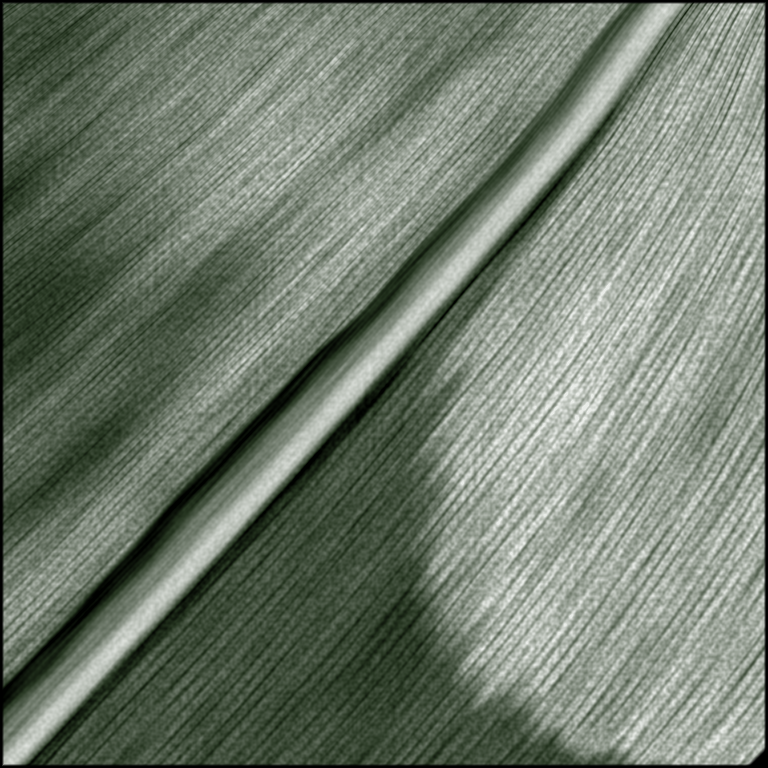
Reproduce this texture procedurally as a Shadertoy shader.

```glsl
// Macro view of a leaf: a pale midrib crosses the blade diagonally, with fine veins
// fanning out on both sides. Vein coordinates are offsets from the curved rib, rescaled
// with height; soft elliptical glows shade the blade and gradient noise adds grain.

const float TAU = 6.2831853;

vec2 gradientAt(vec2 cell) {
    float h = fract(sin(dot(cell, vec2(127.1, 311.7))) * 43758.5);
    return vec2(cos(TAU * h), sin(TAU * h));
}

// Gradient noise, roughly -0.7 to 0.7
float gradientNoise(vec2 p) {
    vec2 i = floor(p), f = fract(p);
    vec2 u = f * f * f * (f * (f * 6.0 - 15.0) + 10.0);
    vec2 e = vec2(0.0, 1.0);
    float a = dot(gradientAt(i), f);
    float b = dot(gradientAt(i + e.yx), f - e.yx);
    float c = dot(gradientAt(i + e.xy), f - e.xy);
    float d = dot(gradientAt(i + e.yy), f - e.yy);
    return mix(mix(a, b, u.x), mix(c, d, u.x), u.y);
}

// Soft ellipse with its long axis along a given angle
float glow(vec2 p, vec2 center, vec2 radius, float angle) {
    float c = cos(angle), s = sin(angle);
    vec2 q = mat2(c, -s, s, c) * (p - center) / radius;
    return exp(-dot(q, q));
}

float bell(float x, float width) {
    return exp(-x * x / (width * width));
}

float ribCenter(float y) {
    return y * (0.95 - 0.06 * y) - 0.018 * smoothstep(0.8, 1.0, y);
}

// Broad light and shade of the upper left blade
float leftShade(vec2 p) {
    const float A = 0.72;
    float t = 0.44;
    t += 0.19 * glow(p, vec2(0.33, 0.78), vec2(0.22, 0.13), A);
    t += 0.12 * glow(p, vec2(0.45, 0.68), vec2(0.25, 0.05), A);
    t += 0.13 * glow(p, vec2(0.25, 0.49), vec2(0.14, 0.035), A);
    t += 0.10 * glow(p, vec2(0.03, 0.22), vec2(0.20, 0.05), A);
    t += 0.12 * glow(p, vec2(0.75, 0.97), vec2(0.20, 0.05), A);
    t -= 0.24 * glow(p, vec2(0.05, 0.60), vec2(0.25, 0.10), A);
    t -= 0.22 * glow(p, vec2(0.27, 0.62), vec2(0.14, 0.04), A);
    t -= 0.22 * glow(p, vec2(0.00, 0.74), vec2(0.12, 0.035), A);
    t -= 0.18 * glow(p, vec2(0.05, 0.94), vec2(0.14, 0.09), A);
    t -= 0.24 * glow(p, vec2(0.12, 0.41), vec2(0.22, 0.04), A);
    t -= 0.12 * glow(p, vec2(0.55, 0.88), vec2(0.18, 0.018), A);
    return t;
}

// Shadowed lower blade meeting the lit right side
float rightShade(vec2 p, float streak) {
    const float A = 1.0;
    float lower = 0.575 + 0.26 * exp(-11.0 * p.y);
    float upper = ribCenter(p.y) + 0.03 + 0.10 * (1.0 - p.y);
    float edge = max(lower, upper) + 0.10 * streak + 0.04 * gradientNoise(p * 9.0);
    float t = mix(0.29, 0.61, smoothstep(-0.06, 0.05, p.x - edge));
    t += 0.10 * glow(p, vec2(0.69, 0.39), vec2(0.22, 0.09), A);
    t += 0.08 * glow(p, vec2(0.67, 0.17), vec2(0.10, 0.04), A);
    t -= 0.12 * glow(p, vec2(0.77, 0.36), vec2(0.10, 0.018), A);
    t -= 0.08 * glow(p, vec2(0.97, 0.48), vec2(0.17, 0.06), A);
    t -= 0.09 * glow(p, vec2(0.54, 0.20), vec2(0.18, 0.06), A);
    return t;
}

// Thin dark lines at regular spacing, wavering and fading along their length
float veinLines(float v, float along, float count) {
    float waver = 0.6 * gradientNoise(vec2(v * 14.0, along * 3.0));
    float line = pow(0.5 + 0.5 * cos(TAU * (v * count + waver)), 3.0);
    return (line - 0.3) * (0.8 + 0.8 * gradientNoise(vec2(v * 35.0, along * 7.0)));
}

// Dark groove on the left, mid-green flank, then the narrow pale ridge
float ribTone(float d, float leftEdge, float y, float fiber) {
    float groove = mix(0.03, 0.24, smoothstep(0.45, 0.9, y));
    float t = mix(groove, 0.46, smoothstep(leftEdge * 0.85, leftEdge * 0.36, d));
    t += 0.14 * fiber;
    float ridge = exp(-pow(abs(d - 0.003) / 0.020, 3.0));
    return mix(t, 0.78 + 0.06 * fiber, ridge);
}

vec3 leafColor(float tone) {
    float t = clamp(tone, 0.0, 0.92);
    return t + vec3(-0.022, 0.046, -0.044) * (1.1 - t) * smoothstep(-0.05, 0.2, t);
}

void mainImage(out vec4 fragColor, in vec2 fragCoord) {
    vec2 p = fragCoord / iResolution.xy;
    float d = p.x - ribCenter(p.y);
    float along = dot(p, vec2(0.69, 0.72));
    float right = smoothstep(-0.01, 0.01, d);

    // Fan-shaped vein coordinate and streaks that follow it
    float spread = d > 0.0 ? 1.0 - 0.1 * p.y - 0.45 * p.y * p.y : 1.05 - 0.42 * p.y;
    float v = d / spread;
    float streak = gradientNoise(vec2(v * 28.0, along * 2.5));
    float fiber = gradientNoise(vec2(v * 130.0, along * 11.0));
    float grain = gradientNoise(p * 190.0) + 0.6 * gradientNoise(p * 95.0 + 17.0);

    // Blade
    float tone = mix(leftShade(p), rightShade(p, streak), right);
    tone = 0.46 + 1.15 * (tone - 0.46);
    float lines = veinLines(v, along, mix(66.0, 54.0, right));
    float detail = 0.26 * streak + 0.36 * fiber - mix(0.26, 0.36, right) * lines;
    tone += detail * (0.12 + 0.75 * tone);
    tone -= 0.20 * bell(d - 0.040, 0.015);

    // Midrib
    float leftEdge = -0.100 + 0.052 * p.y - 0.016 * bell(p.y - 0.4, 0.16);
    leftEdge += 0.008 * gradientNoise(vec2(along * 9.0, 3.5));
    float ribMask = smoothstep(-0.010, 0.005, d - leftEdge) * (1.0 - smoothstep(0.018, 0.034, d));
    tone = mix(tone, ribTone(d, leftEdge, p.y, fiber), ribMask);
    tone += 0.22 * grain * (0.2 + tone) * (1.0 - 0.6 * ribMask);

    // Dark frame with a clipped lower right corner
    vec2 inset = min(p, 1.0 - p);
    float frame = smoothstep(0.002, 0.006, min(inset.x, inset.y));
    frame *= smoothstep(0.025, 0.033, 1.0 - p.x + p.y);
    fragColor = vec4(clamp(leafColor(tone), 0.0, 1.0) * frame, 1.0);
}
```
